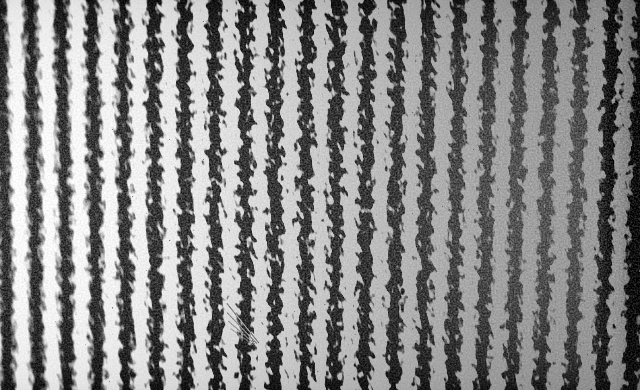
Give the GLSL for this pattern, as a WebGL 1 fragment shader.

```glsl
precision highp float;

uniform vec2 u_resolution;

#define PERIOD 0.0479
#define FIRST_CENTER 0.0234
#define CONVERGENCE 0.034
#define AXIS_X 0.41
#define HALF_WIDTH 0.285
#define FLAKE_SCALE vec2(118.0, 66.0)
#define FLAKE_AMOUNT 0.27
#define GRAIN_SCALE 330.0
#define GRAIN_AMOUNT 0.16
#define SCRATCH_TIP vec2(0.404, 0.074)
#define SCRATCH_COUNT 4

vec2 hashGradient(vec2 cell) {
  vec3 h = fract(cell.xyx * vec3(0.1031, 0.1030, 0.0973));
  h += dot(h, h.yzx + 33.33);
  float angle = 6.2832 * fract((h.x + h.y) * h.z);
  return vec2(cos(angle), sin(angle));
}

// Gradient noise, roughly -1 to 1
float gradientNoise(vec2 p) {
  vec2 cell = floor(p);
  vec2 f = p - cell;
  vec2 u = f * f * f * (f * (f * 6.0 - 15.0) + 10.0);
  vec2 e = vec2(0.0, 1.0);
  float a = dot(hashGradient(cell), f);
  float b = dot(hashGradient(cell + e.yx), f - e.yx);
  float c = dot(hashGradient(cell + e.xy), f - e.xy);
  float d = dot(hashGradient(cell + e.yy), f - e.yy);
  return 1.5 * mix(mix(a, b, u.x), mix(c, d, u.x), u.y);
}

float segmentDistance(vec2 p, vec2 a, vec2 b) {
  vec2 ab = b - a;
  float t = clamp(dot(p - a, ab) / dot(ab, ab), 0.0, 1.0);
  return length(p - a - ab * t);
}

// Coverage of the upright bands, with flaking edges
float bandMask(vec2 p, float down) {
  float straightX = AXIS_X + (p.x - AXIS_X) / (1.0 - CONVERGENCE * down);
  straightX += 0.0011 * gradientNoise(p * vec2(22.0, 14.0));
  float fromCenter = abs(fract((straightX - FIRST_CENTER) / PERIOD + 0.5) - 0.5);

  float roughness = smoothstep(0.0, 0.45, p.x);
  float coarseness = smoothstep(0.5, 1.0, p.x);
  vec2 q = vec2(p.x + 0.18 * p.y, p.y);
  float fine = gradientNoise(q * FLAKE_SCALE);
  float coarse = gradientNoise(p * vec2(85.0, 68.0) + 31.7);
  float flakes = mix(fine, coarse, 0.75 * coarseness);
  flakes += 0.35 * gradientNoise(q * FLAKE_SCALE * 1.9 + 7.3);

  float halfWidth = HALF_WIDTH - 0.05 * smoothstep(0.94, 0.99, p.x);
  float edge = fromCenter - halfWidth
             + FLAKE_AMOUNT * mix(0.45, 1.0, roughness) * flakes;
  float softness = mix(0.14, 0.065, roughness);
  return 1.0 - smoothstep(-softness, softness, edge);
}

// Fine scratches fanning out from one tip
float scratchMask(vec2 p) {
  float mask = 0.0;
  for (int i = 0; i < SCRATCH_COUNT; i++) {
    float k = float(i);
    float angle = 2.25 + 0.09 * k;
    float reach = 0.078 - 0.012 * k;
    vec2 start = SCRATCH_TIP - vec2(0.003, 0.001) * k;
    vec2 end = start + reach * vec2(cos(angle), sin(angle));
    float line = 1.0 - smoothstep(0.0003, 0.0016, segmentDistance(p, start, end));
    mask = max(mask, line * (0.8 - 0.12 * k));
  }
  return mask;
}

void main() {
  vec2 p = gl_FragCoord.xy / u_resolution.x;
  float down = 1.0 - gl_FragCoord.y / u_resolution.y;
  float middle = pow(max(4.0 * down * (1.0 - down), 0.0), 0.6);
  float rightEdge = smoothstep(0.90, 0.97, p.x);

  // Uneven light on the bands and in the gaps
  float light = mix(0.98, 0.61, smoothstep(0.05, 0.95, p.x));
  light *= 0.9 + 0.1 * middle;
  light *= 1.0 - 0.22 * smoothstep(0.95, 1.0, p.x);
  float shade = 0.06 + middle * (0.16 + 0.12 * smoothstep(0.55, 0.85, p.x));
  shade = mix(shade, 0.06, rightEdge);
  float tone = mix(shade, light, bandMask(p, down));

  // Scratches, dust and a small dark nick
  tone = mix(tone, 0.75 - 0.35 * step(0.6, tone), scratchMask(p));
  float dust = smoothstep(0.82, 0.98, gradientNoise(p * 190.0 + 53.1));
  tone *= 1.0 - 0.45 * dust;
  float nick = length((p - vec2(0.629, 0.154)) * vec2(1.6, 1.0));
  tone *= 1.0 - 0.8 * (1.0 - smoothstep(0.003, 0.007, nick));

  // Grain, stronger in the gaps
  float grain = gradientNoise(p * GRAIN_SCALE)
              + 0.6 * gradientNoise(p * GRAIN_SCALE * 1.63 + 17.0);
  tone += GRAIN_AMOUNT * grain * mix(1.0, 0.3, smoothstep(0.2, 0.8, tone))
        * mix(0.45, 1.0, middle);

  gl_FragColor = vec4(vec3(clamp(tone, 0.0, 1.0)), 1.0);
}
```
